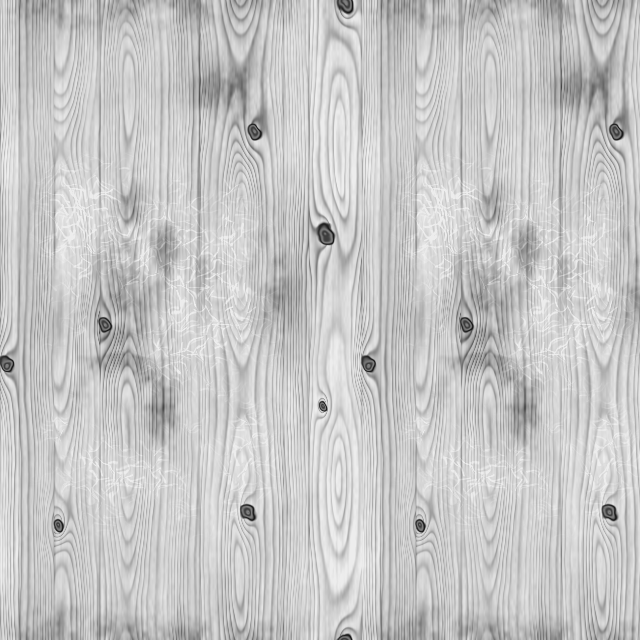
A Shadertoy shader for this texture:

```glsl
// Pale grey weathered wooden boards with grain, knots, stains and fine scratches.
#define PERIOD 0.565       // width of one repeat; its height is 1
#define RING_FREQ 165.0    // growth rings per unit
#define GRAIN_DARK 0.19
#define FIBRE_DARK 0.11
#define STAIN_DARK 0.34
#define SCRATCH_LIGHT 0.13

const float TAU = 6.28319;

// Boards: left edge, grain centre, tone
const vec3 BOARDS[7] = vec3[7](
    vec3(0.0, -0.10, 0.92), vec3(0.030, -0.14, 0.86), vec3(0.085, 0.094, 0.89),
    vec3(0.156, 0.200, 0.89), vec3(0.312, 0.378, 0.90), vec3(0.443, 0.58, 0.90),
    vec3(0.483, 0.528, 0.94));

// Knots: centre, radius
const vec3 KNOTS[8] = vec3[8](
    vec3(0.011, 0.430, 0.012), vec3(0.164, 0.492, 0.011), vec3(0.398, 0.794, 0.011),
    vec3(0.388, 0.199, 0.012), vec3(0.091, 0.180, 0.009), vec3(0.508, 0.635, 0.016),
    vec3(0.505, 0.366, 0.007), vec3(0.541, 0.993, 0.014));

// Stains: centre, half size
const vec4 STAINS[8] = vec4[8](
    vec4(0.254, 0.61, 0.028, 0.045), vec4(0.200, 0.67, 0.022, 0.05),
    vec4(0.430, 0.56, 0.030, 0.08), vec4(0.325, 0.56, 0.018, 0.05),
    vec4(0.190, 0.53, 0.050, 0.09), vec4(0.255, 0.36, 0.030, 0.06),
    vec4(0.360, 0.86, 0.060, 0.05), vec4(0.200, 1.00, 0.260, 0.045));

float hash(vec2 p) {
    vec3 q = fract(vec3(p.xyx) * 0.1031);
    q += dot(q, q.yzx + 33.33);
    return fract((q.x + q.y) * q.z);
}

// Value noise that repeats after the given number of cells
float noise(vec2 uv, vec2 cells) {
    vec2 p = uv * cells, i = floor(p), f = fract(p);
    f = f * f * (3.0 - 2.0 * f);
    vec2 a = mod(i, cells), b = mod(i + 1.0, cells);
    vec2 s = cells * 1.7;
    return mix(mix(hash(a + s), hash(vec2(b.x, a.y) + s), f.x),
               mix(hash(vec2(a.x, b.y) + s), hash(b + s), f.x), f.y);
}

float cloud(vec2 uv, vec2 cells) {
    return 0.5 * noise(uv, cells) + 0.3 * noise(uv, cells * 2.0) + 0.2 * noise(uv, cells * 5.0);
}

// Offset to the nearest repeat of a point
vec2 wrapDelta(vec2 d) {
    return d - vec2(PERIOD, 1.0) * round(d / vec2(PERIOD, 1.0));
}

// Short random strokes, one per cell
float scratches(vec2 uv, vec2 cells, float px) {
    vec2 bend = vec2(noise(uv, vec2(34, 60)), noise(uv, vec2(38, 64))) - 0.5;
    vec2 p = uv * cells + bend * 0.9, home = floor(p);
    float size = 1.0 / cells.y, sum = 0.0;
    for (int k = 0; k < 9; k++) {
        vec2 cell = home + vec2(k % 3, k / 3) - 1.0;
        vec2 id = mod(cell, cells) + cells;
        vec2 d = p - cell - vec2(hash(id), hash(id + 17.0));
        float angle = TAU * hash(id + 41.0);
        vec2 dir = vec2(cos(angle), sin(angle));
        d -= dir * clamp(dot(d, dir), -0.7, 0.7);
        float dist = length(d) * size;
        sum += (1.0 - smoothstep(0.0003, 0.0006 + px, dist)) * hash(id + 73.0);
    }
    return min(sum, 1.0);
}

void mainImage(out vec4 fragColor, in vec2 fragCoord) {
    float px = 1.0 / iResolution.y;
    vec2 p = fragCoord * px;
    p.x = mod(p.x, PERIOD);
    vec2 uv = p / vec2(PERIOD, 1.0);

    // Board under this point and its seam
    vec3 board = BOARDS[0];
    float id = 0.0, seam = PERIOD - p.x;
    for (int i = 0; i < 7; i++) {
        if (p.x >= BOARDS[i].x) { board = BOARDS[i]; id = float(i); }
        seam = min(seam, abs(p.x - BOARDS[i].x));
    }

    // Knots push the grain aside and add rings of their own
    float x = p.x, bump = 0.0, near = 0.0, core = 0.0, coreTone = 0.3;
    for (int i = 0; i < 8; i++) {
        vec2 q = wrapDelta(p - KNOTS[i].xy) / KNOTS[i].z;
        float push = exp(-dot(q / vec2(2.2, 5.0), q / vec2(2.2, 5.0)));
        x -= q.x * KNOTS[i].z * 0.6 * push;
        bump += 5.0 * exp(-length(q / vec2(1.5, 2.8)));
        near = max(near, push);
        float e = length(vec2(q.x + 0.2 * q.y, q.y * 0.85)) + 0.5 * (noise(uv, vec2(60, 106)) - 0.5);
        float mask = 1.0 - smoothstep(0.75, 1.1, e);
        if (mask > core) coreTone = 0.37 + 0.13 * sin(e * 13.0 + q.x) - 0.2 * smoothstep(0.5, 0.9, e);
        core = max(core, mask);
    }

    // Growth rings cut lengthwise: long arches along each grain centre
    x += 0.007 * (noise(uv, vec2(9, 7)) - 0.5) + 0.0022 * (noise(uv, vec2(40, 32)) - 0.5);
    float depth = 0.019 + 0.014 * sin(TAU * (2.0 * p.y + 0.37 * id)) + 0.012 * (noise(uv, vec2(3, 9)) - 0.5);
    float ring = RING_FREQ * length(vec2(x - board.y, depth)) + bump;
    ring += 0.8 * sin(ring * 0.7 + id);
    float line = pow(0.5 + 0.5 * sin(TAU * ring + 0.6 * sin(TAU * ring)), 2.2);
    float strength = 0.3 + 1.1 * noise(uv, vec2(24, 5)) + 0.9 * near;
    float fibre = 0.6 * noise(uv, vec2(190, 14)) + 0.4 * noise(uv, vec2(230, 120));

    // Stains, with one sharp upper tide line
    float stain = 0.0;
    for (int i = 0; i < 8; i++) {
        vec2 q = wrapDelta(p - STAINS[i].xy) / STAINS[i].zw;
        stain += exp(-dot(q, q));
    }
    float tideY = p.y + 0.012 * (noise(uv, vec2(12, 5)) - 0.5);
    stain += 0.6 * smoothstep(0.30, 0.42, tideY) * (1.0 - smoothstep(0.441, 0.449, tideY))
           * smoothstep(0.09, 0.13, p.x) * (1.0 - smoothstep(0.24, 0.31, p.x));
    stain = min(stain, 1.2) * smoothstep(0.15, 0.85, cloud(uv, vec2(15, 22)));

    // Worn, scratched zone across the middle
    float worn = smoothstep(0.03, 0.12, p.x) * (1.0 - smoothstep(0.36, 0.46, p.x))
               * smoothstep(0.12, 0.30, p.y) * (1.0 - smoothstep(0.70, 0.78, p.y));
    worn *= smoothstep(0.3, 0.65, cloud(uv, vec2(7, 12)));
    float scratch = max(scratches(uv, vec2(26, 46), px), scratches(uv, vec2(43, 76), px));

    // Combine tones
    float tone = board.z + 0.12 * (cloud(uv, vec2(5, 8)) - 0.5);
    tone -= GRAIN_DARK * line * strength * (1.0 - 0.45 * worn);
    tone -= FIBRE_DARK * (fibre - 0.15) + STAIN_DARK * stain * (0.6 + 0.6 * fibre);
    tone -= 0.22 * (1.0 - smoothstep(0.0004, 0.001 + px, seam)) * noise(uv, vec2(7, 11));
    tone = mix(tone, coreTone, core);
    tone += SCRATCH_LIGHT * scratch * worn;
    fragColor = vec4(vec3(clamp(tone, 0.1, 0.93)), 1.0);
}
```
